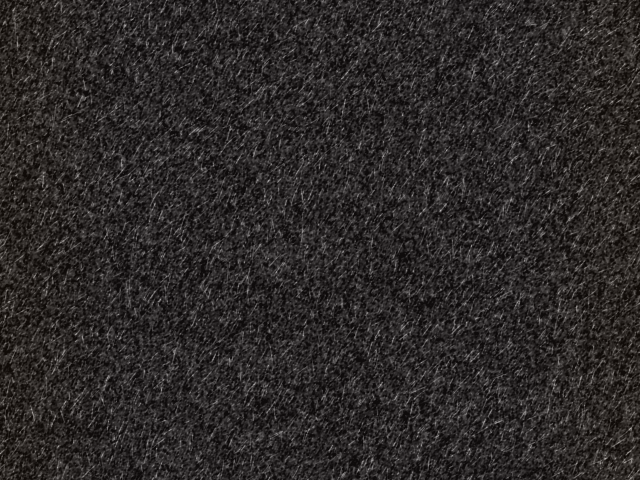
Write a Shadertoy shader that draws this texture.

```glsl
const float BASE_LUMA = 0.137;
const float FLOOR_LUMA = 0.045;
const float FINE_GAIN = 0.20;
const float SPECK_GAIN = 0.19;
const float CLUMP_GAIN = 0.08;
const float CLOUD_GAIN = 0.05;
const float FIBRE_GAIN = 0.25;
const float GLINT_GAIN = 0.07;

const vec2 FINE_SCALE = vec2(170.0, 320.0);   // cells per canvas height
const vec2 SPECK_SCALE = vec2(250.0, 300.0);
const float CLUMP_SCALE = 95.0;
const float CLOUD_SCALE = 13.0;

const int FIBRE_LAYERS = 6;
const float FIBRE_CELL = 0.030;
const float FIBRE_WIDTH = 0.0012;
const float FIBRE_SOFT = 0.0008;
const vec2 HALF_LENGTH = vec2(0.005, 0.024);  // shortest, longest
const float FIBRE_BEND = 5.0;
const float ANGLE_SPREAD = 0.75;
const float STEEP_ANGLE = 1.12;
const float SLANT_ANGLE = 0.72;

const vec3 TINT = vec3(0.009, -0.003, -0.002);
const vec3 EDGE_WARMTH = vec3(0.008, 0.001, -0.014);

vec3 hash3(vec2 cell, int seed) {
    uvec3 v = uvec3(ivec3(ivec2(cell), seed));
    v = v * 1664525u + 1013904223u;
    v.x += v.y * v.z; v.y += v.z * v.x; v.z += v.x * v.y;
    v ^= v >> 16u;
    v.x += v.y * v.z; v.y += v.z * v.x; v.z += v.x * v.y;
    return vec3(v >> 8u) / 16777216.0;
}

float valueNoise(vec2 p, int seed) {
    vec2 cell = floor(p), f = fract(p);
    f = f * f * (3.0 - 2.0 * f);
    float low = mix(hash3(cell, seed).x, hash3(cell + vec2(1, 0), seed).x, f.x);
    float high = mix(hash3(cell + vec2(0, 1), seed).x, hash3(cell + vec2(1, 1), seed).x, f.x);
    return mix(low, high, f.y);
}

// Coordinates along and across a direction
vec2 alongAcross(vec2 p, float angle) {
    float c = cos(angle), s = sin(angle);
    return vec2(c * p.x + s * p.y, c * p.y - s * p.x);
}

// Steep lay, flattening toward the upper right
float layAngle(vec2 p, float aspect) {
    float slant = smoothstep(0.3, 1.0, p.x / aspect) * smoothstep(0.2, 0.9, p.y);
    return mix(STEEP_ANGLE, SLANT_ANGLE, slant) + 0.5 * (valueNoise(p * 5.0, 40) - 0.5);
}

// Brightest fibre of one scattered layer
float fibreLayer(vec2 p, int layer, float lay, float soft) {
    vec2 shifted = p + vec2(0.37, 0.61) * FIBRE_CELL * float(layer);
    vec2 home = floor(shifted / FIBRE_CELL);
    float brightest = 0.0;
    for (int y = -1; y <= 1; y++)
    for (int x = -1; x <= 1; x++) {
        vec2 cell = home + vec2(x, y);
        vec3 place = hash3(cell, layer * 2 + 1);
        vec3 trait = hash3(cell, layer * 2 + 2);
        float angle = lay + ANGLE_SPREAD * (place.z + trait.z - 1.0);
        vec2 q = alongAcross(shifted - (cell + place.xy) * FIBRE_CELL, angle);
        q.y += FIBRE_BEND * (place.z - trait.z) * q.x * q.x;
        float halfLength = mix(HALF_LENGTH.x, HALF_LENGTH.y, trait.x * trait.x);
        float body = 1.0 - smoothstep(FIBRE_WIDTH - soft, FIBRE_WIDTH + soft, abs(q.y));
        float ends = 1.0 - smoothstep(0.6, 1.0, abs(q.x) / halfLength);
        brightest = max(brightest, body * ends * trait.y * trait.y);
    }
    return brightest;
}

void mainImage(out vec4 fragColor, in vec2 fragCoord) {
    vec2 p = fragCoord / iResolution.y;
    float aspect = iResolution.x / iResolution.y;
    float soft = max(FIBRE_SOFT, 0.6 / iResolution.y);

    // Felt grain, from fine to broad
    float fine = valueNoise(alongAcross(p, 1.05) * FINE_SCALE, 50);
    float speck = valueNoise(alongAcross(p, 0.43) * SPECK_SCALE, 51);
    float clump = valueNoise(alongAcross(p, 0.8) * CLUMP_SCALE, 52);
    float cloud = 0.6 * valueNoise(p * CLOUD_SCALE, 53)
                + 0.4 * valueNoise(p * CLOUD_SCALE * 2.7, 54);
    float luma = BASE_LUMA + FINE_GAIN * (fine - 0.5) + SPECK_GAIN * (speck - 0.5)
               + CLUMP_GAIN * (clump - 0.5) + CLOUD_GAIN * (cloud - 0.5);
    luma += GLINT_GAIN * smoothstep(0.72, 0.95, speck);

    // Loose fibres, broken up by the grain
    float lay = layAngle(p, aspect);
    float fibre = 0.0;
    for (int i = 0; i < FIBRE_LAYERS; i++)
        fibre = max(fibre, fibreLayer(p, i, lay, soft));
    luma += FIBRE_GAIN * fibre * mix(0.6, 1.4, speck);

    // Neutral middle, warmer sides
    float side = smoothstep(0.55, 1.0, abs(2.0 * p.x / aspect - 1.0));
    vec3 color = max(luma, FLOOR_LUMA) + TINT + EDGE_WARMTH * side;
    fragColor = vec4(clamp(color, 0.0, 1.0), 1.0);
}
```
